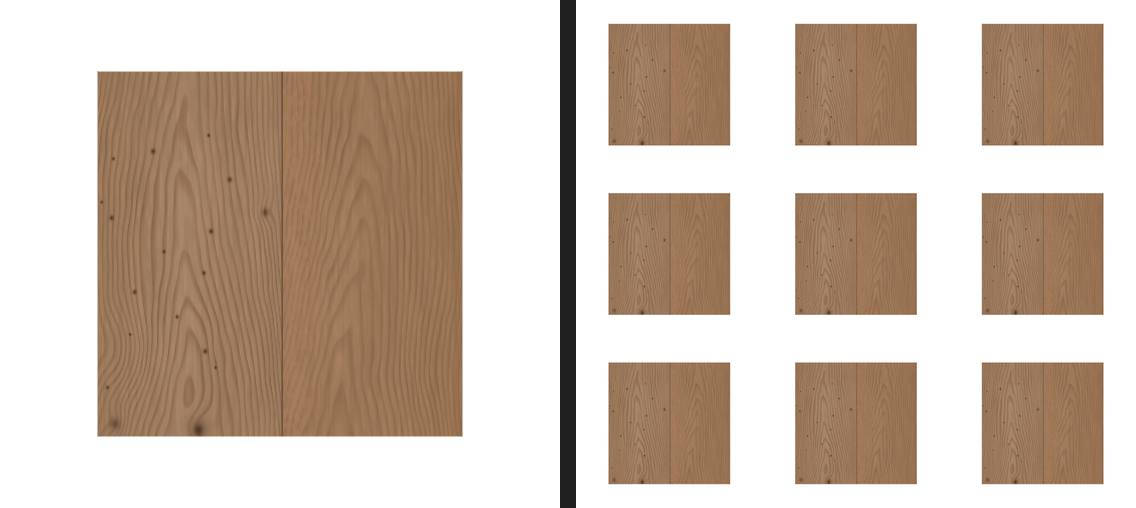
Left: one tile. Right: repeated 3 by 3.
This texture is drawn by a Shadertoy shader. Its source:

```glsl
// Two oak planks with cathedral grain and knots, a square panel on white.
#define PANEL_SIZE 0.7184               // side, in canvas heights
#define SEAM_X 0.506                    // joint between the planks
#define SEAM_WIDTH 0.0036
#define RING_RISE 6.5                   // growth rings along the height
#define PINHOLES 15
#define KNOT_EYE vec3(0.277, 0.018, 0.018)   // centre and radius
#define KNOT_SIDE vec3(0.460, 0.614, 0.009)
#define KNOT_EDGE vec3(0.048, 0.035, 0.012)
#define WOOD_LIGHT vec3(0.655, 0.525, 0.415)
#define WOOD_MID vec3(0.605, 0.465, 0.350)
#define WOOD_DARK vec3(0.490, 0.350, 0.240)
#define KNOT_DARK vec3(0.270, 0.180, 0.130)

float hash(vec2 p) {
    return fract(sin(dot(p, vec2(127.1, 311.7))) * 43758.5453);
}

// Value noise with a whole number of cells per unit, so it wraps.
float noise(vec2 uv, vec2 cells) {
    vec2 p = uv * cells, i = floor(p), f = fract(p);
    f = f * f * (3.0 - 2.0 * f);
    vec2 a = mod(i, cells), b = mod(i + 1.0, cells);
    return mix(mix(hash(a), hash(vec2(b.x, a.y)), f.x),
               mix(hash(vec2(a.x, b.y)), hash(b), f.x), f.y);
}

// Soft bump, one at the centre of a knot, taller than wide.
float bump(vec2 p, vec2 centre, vec2 size) {
    vec2 d = (p - centre) / size;
    return exp(-dot(d, d));
}

float knotBump(vec2 p, vec3 knot, float spread) {
    return bump(p, knot.xy, knot.z * spread * vec2(1.0, 1.25));
}

// Ring coordinate: arches near the heart, steep lines towards the sides.
float rings(vec2 p, bool rightPlank) {
    float heart = rightPlank ? 0.66 + 0.065 * smoothstep(0.0, 0.6, p.y)
                             : 0.242 + 0.012 * sin(6.2832 * p.y);
    float dx = p.x - heart + 0.022 * (noise(p, vec2(7.0, 5.0)) - 0.5);
    float side = sqrt(dx * dx + 0.00012);
    float ring = 26.0 * side + 105.0 * dx * dx + RING_RISE * p.y;
    ring += 1.3 * noise(p, vec2(11.0, 4.0)) + 0.5 * noise(p, vec2(34.0, 13.0));
    if (!rightPlank) {
        ring += 3.4 * bump(p, vec2(0.07, 0.23), vec2(0.085, 0.11));
        ring += 2.6 * knotBump(p, KNOT_EYE, 2.6);
        ring += 1.2 * knotBump(p, KNOT_SIDE, 3.0);
        ring += 1.5 * knotBump(p, KNOT_EDGE, 2.5);
    }
    return ring;
}

vec3 wood(vec2 p) {
    bool rightPlank = p.x > SEAM_X;

    // Broad tone
    float heartGlow = bump(p, vec2(0.25, 0.45), vec2(0.15, 0.75));
    float tone = 0.30 + 0.45 * heartGlow + 0.4 * (noise(p, vec2(9.0, 3.0)) - 0.5);
    tone -= 0.30 * smoothstep(0.75, 1.0, p.x);
    vec3 color = mix(WOOD_MID, WOOD_LIGHT, tone);
    if (rightPlank) color *= vec3(1.0, 0.985, 0.95);

    // Growth rings, broken up by pores
    float s = fract(rings(p, rightPlank));
    float line = smoothstep(0.35, 0.82, s) * (1.0 - smoothstep(0.84, 1.0, s));
    float pores = noise(p, vec2(170.0, 34.0));
    float fibre = noise(p, vec2(150.0, 9.0));
    float strength = rightPlank ? 0.50 : 0.62;
    strength *= 0.6 + 0.6 * noise(p, vec2(13.0, 6.0));
    color = mix(color, WOOD_DARK, strength * line * (0.55 + 0.6 * pores));
    color *= 1.0 + 0.07 * (fibre - 0.5) + 0.05 * (pores - 0.5);

    // Warm ray flecks beside the joint
    float rayBand = rightPlank ? 1.0 - smoothstep(0.54, 0.65, p.x) : 0.0;
    float fleck = smoothstep(0.4, 0.8, noise(p, vec2(125.0, 70.0)));
    color = mix(color, vec3(0.67, 0.49, 0.36), rayBand * (0.2 + 0.4 * fleck));

    // Large knots
    float halo = knotBump(p, KNOT_EYE, 1.5);
    float core = knotBump(p, KNOT_EYE, 0.65) + 0.8 * knotBump(p, KNOT_SIDE, 1.0)
               + 0.75 * knotBump(p, KNOT_EDGE, 1.0);
    color = mix(color, WOOD_DARK * 0.9, 0.6 * halo);
    color = mix(color, KNOT_DARK, min(core, 1.0) * (0.6 + 0.4 * pores));

    // Pinholes scattered down the left plank
    for (int i = 0; i < PINHOLES; i++) {
        float k = float(i);
        vec2 centre = vec2(0.01 + 0.41 * hash(vec2(k, 3.0)),
                           0.12 + 0.74 * (k + hash(vec2(k, 7.0))) / float(PINHOLES));
        float radius = 0.003 + 0.003 * hash(vec2(k, 11.0));
        color = mix(color, KNOT_DARK, 0.85 * bump(p, centre, radius * vec2(1.0, 1.2)));
    }
    return color;
}

void mainImage(out vec4 fragColor, in vec2 fragCoord) {
    float side = PANEL_SIZE * iResolution.y;
    vec2 p = (fragCoord - 0.5 * iResolution.xy) / side + 0.5;
    float soft = 1.0 / side;

    vec3 color = wood(p);

    // Joint
    float joint = abs(p.x - SEAM_X) - 0.5 * SEAM_WIDTH;
    color = mix(color, WOOD_DARK * 0.72, 0.85 * (1.0 - smoothstep(-soft, soft, joint)));

    // Panel outline on the white ground
    vec2 edge = abs(p - 0.5) - 0.5;
    float panel = 1.0 - smoothstep(-soft, soft, max(edge.x, edge.y));
    fragColor = vec4(mix(vec3(1.0), color, panel), 1.0);
}
```
